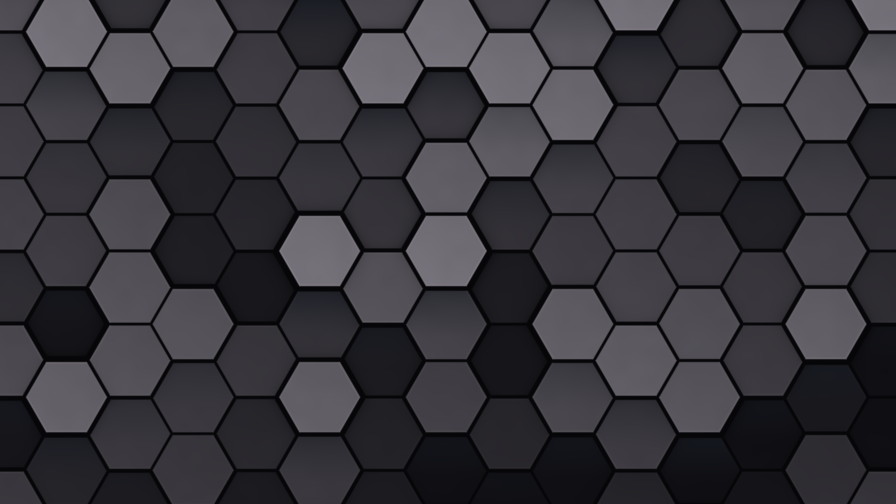
A WebGL 2 fragment shader for this pattern:

```glsl
#version 300 es
precision highp float;
// Wall of flat-topped hexagonal tiles in charcoal greys, set at uneven heights.

#define PITCH 0.145                  // vertical tile spacing, in canvas heights
#define ORIGIN vec2(0.132, 0.067)    // centre of one tile, in canvas heights
#define GAP 0.019                    // half width of the joints, in pitches
#define SHADOW 0.055                 // extra joint width below a taller tile
#define CONTRAST 1.35                // spread of the tile heights
#define SEED 17.0
#define DARK vec3(0.060, 0.058, 0.074)
#define LIGHT vec3(0.445, 0.430, 0.462)
#define JOINT vec3(0.025, 0.024, 0.032)
#define REFLECTION vec3(0.095, 0.112, 0.145)

uniform vec2 u_resolution;
out vec4 fragColor;

const vec2 LATTICE = vec2(1.7320508, 1.0);

float hash(vec2 p) {
    vec3 q = fract(vec3(p.xyx) * 0.1031 + SEED * 0.0173);
    q += dot(q, q.yzx + 33.33);
    return fract((q.x + q.y) * q.z);
}

float noise(vec2 p) {
    vec2 i = floor(p), f = fract(p);
    f = f * f * (3.0 - 2.0 * f);
    return mix(mix(hash(i), hash(i + vec2(1, 0)), f.x),
               mix(hash(i + vec2(0, 1)), hash(i + vec2(1, 1)), f.x), f.y);
}

// Centre of the hexagon that holds q: nearest point of two staggered grids.
vec2 tileCentre(vec2 q) {
    vec2 a = round(q / LATTICE) * LATTICE;
    vec2 b = (floor(q / LATTICE) + 0.5) * LATTICE;
    return dot(q - a, q - a) < dot(q - b, q - b) ? a : b;
}

// Height from 0 to 1: random per tile, with broad drifts across the wall.
float tileHeight(vec2 centre) {
    vec2 id = round(centre * 2.0 / LATTICE);
    vec2 place = centre * PITCH + ORIGIN;
    vec2 toGlow = place - vec2(0.95, 0.66);
    float drift = 0.22 * (place.y - 0.5) + 0.20 * exp(-dot(toGlow, toGlow) * 18.0) - 0.03;
    float h = 0.68 * hash(id) + 0.32 * noise(id * 0.31 + 40.0) + drift;
    return pow(clamp(0.5 + (h - 0.5) * CONTRAST, 0.0, 1.0), 1.2);
}

void main() {
    vec2 q = (gl_FragCoord.xy / u_resolution.y - ORIGIN) / PITCH;
    float pixel = 1.0 / (u_resolution.y * PITCH);
    vec2 centre = tileCentre(q);
    vec2 local = q - centre;
    float height = tileHeight(centre);

    // Tile face with a faint sheen and fine surface mottling.
    vec3 colour = mix(DARK, LIGHT, height);
    colour *= 1.0 - 0.07 * local.y - 0.04 * local.x;
    colour *= 0.985 + 0.03 * noise(q * 5.0);

    // Compare with the six neighbours to shade each edge.
    float joint = 0.0, rim = 0.0;
    for (int i = 0; i < 6; i++) {
        float angle = radians(30.0 + 60.0 * float(i));
        vec2 normal = vec2(cos(angle), sin(angle));
        float edge = 0.5 - dot(local, normal);
        float rise = tileHeight(centre + normal) - height;
        float width = GAP + SHADOW * max(rise, 0.0);
        joint = max(joint, 1.0 - smoothstep(width - pixel, width + pixel, edge));
        colour *= 1.0 - 0.35 * max(rise, 0.0) * exp(-max(edge - width, 0.0) * 14.0);
        rim = max(rim, max(-rise, 0.0) * (1.0 - smoothstep(0.0, 0.025, abs(edge - GAP - 0.012))));

        // A taller tile above casts a cool reflection downwards.
        if (i == 1) {
            float cool = max(rise, 0.0) * (1.0 - smoothstep(0.0, 0.75, edge));
            colour = mix(colour, REFLECTION, 0.85 * cool);
        }
    }

    colour += rim * vec3(0.055, 0.047, 0.043);
    fragColor = vec4(mix(colour, JOINT, joint), 1.0);
}
```
